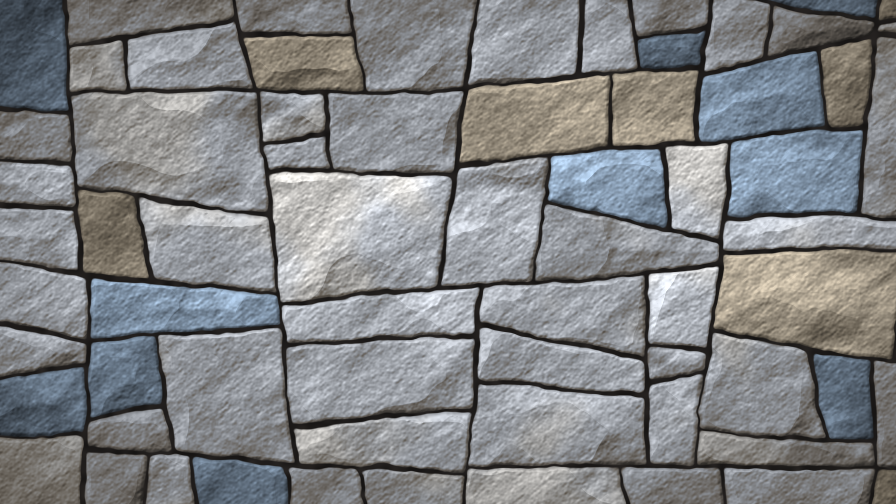
A WebGL 2 fragment shader for this texture:

```glsl
#version 300 es
precision highp float;
// Dry stone wall of flat, rough, tightly fitted blocks with thin dark joints.
// Interlocking random rectangles are cut again by tilted lines; a height
// field of rims, broken facets and grain is then lit from the upper left.
uniform vec2 u_resolution;
out vec4 outColor;

const vec2 BLOCK = vec2(0.41, 0.325);  // lattice pitch, in canvas heights
const float TILT = 0.12;               // slant of the joints
const float JOINT = 0.0034;            // half width of a joint
const float ROUNDING = 0.008;          // softness of block corners
const float BEVEL = 0.011;             // width of the worn rim
const float RELIEF = 0.034;            // depth of broad ledges
const float GRAIN = 0.0014;            // depth of fine roughness
const float LIGHT_GAIN = 0.6, LIGHT_STEP = 0.0026;
const float BLUE_SHARE = 0.20, OCHRE_SHARE = 0.10;
const vec2 LIGHT = vec2(-0.45, 0.89);
const vec3 JOINT_COLOR = vec3(0.115, 0.105, 0.10);
const vec3 WARM = vec3(1.06, 1.0, 0.93), COOL = vec3(0.975, 1.0, 1.04);
const vec3 BLUE = vec3(0.87, 1.0, 1.14), OCHRE = vec3(1.09, 1.0, 0.85);
struct Stone { float edge; vec2 key; };

float hash(vec2 p) {
  uvec2 q = uvec2(ivec2(floor(p))) * uvec2(1597334673u, 3812015801u);
  uint n = (q.x ^ q.y) * 1597334673u;
  n = (n ^ (n >> 15)) * 73939133u;
  return float((n ^ (n >> 13)) >> 8) / 16777216.0;
}
float noise(vec2 p) {
  vec2 i = floor(p), f = fract(p);
  f = f * f * (3.0 - 2.0 * f);
  return mix(mix(hash(i), hash(i + vec2(1, 0)), f.x),
             mix(hash(i + vec2(0, 1)), hash(i + 1.0), f.x), f.y);
}
float fbm(vec2 p) {
  float sum = 0.0, amp = 0.53;
  for (int i = 0; i < 4; i++, amp *= 0.5) {
    sum += amp * noise(p);
    p = mat2(1.6, 1.2, -1.2, 1.6) * p + 7.3;
  }
  return sum;
}
vec2 wobble(vec2 p) { return vec2(noise(p), noise(p + 40.0)) - 0.5; }
float softMin(float a, float b) {
  float h = max(ROUNDING - abs(a - b), 0.0) / ROUNDING;
  return min(a, b) - h * h * ROUNDING * 0.25;
}
// Slanted joint owned by a lattice cell, evaluated at point g
float joint(vec2 cell, float along) {
  return 0.2 + 0.6 * hash(cell) + TILT * (2.0 * hash(cell + 71.0) - 1.0) * along;
}
float jointX(vec2 cell, vec2 g) { return cell.x + joint(cell, g.y - cell.y - 0.5); }
float jointY(vec2 cell, vec2 g) { return cell.y + joint(cell, g.x - cell.x - 0.5); }

Stone findStone(vec2 p) {
  // Ragged outlines
  p += 0.017 * wobble(p * 5.0) + 0.007 * wobble(p * 21.0) + 0.004 * wobble(p * 60.0);
  vec2 g = p / BLOCK + 20.0, cell = floor(g), side;
  if (mod(cell.x + cell.y, 2.0) < 0.5) {
    side.x = step(jointX(cell, g), g.x);
    side.y = step(jointY(cell + vec2(2.0 * side.x - 1.0, 0), g), g.y);
  } else {
    side.y = step(jointY(cell, g), g.y);
    side.x = step(jointX(cell + vec2(0, 2.0 * side.y - 1.0), g), g.x);
  }
  // Four joints around the block
  vec2 v = cell + side, a = v - 1.0, l = v - vec2(1, 0), r = v - vec2(0, 1);
  bool even = mod(v.x + v.y, 2.0) < 0.5;
  vec2 left = even ? a : l, right = even ? v : r, bottom = even ? r : a, top = even ? l : v;
  vec2 gap = BLOCK * min(g - vec2(jointX(left, g), jointY(bottom, g)),
                         vec2(jointX(right, g), jointY(top, g)) - g);
  float edge = softMin(gap.x, gap.y);
  vec2 lo = BLOCK * vec2(jointX(left, v), jointY(bottom, v));
  vec2 hi = BLOCK * vec2(jointX(right, v), jointY(top, v)), q = g * BLOCK, key = v;
  // Further cuts, likelier in large blocks
  for (int k = 0; k < 4; k++) {
    vec2 size = hi - lo, mid = 0.5 * (lo + hi);
    if (hash(key + 301.0) > smoothstep(0.005, 0.13, size.x * size.y) + 0.06) break;
    bool upright = size.x > size.y * mix(1.0, 1.8, hash(key + 57.0));
    vec2 across = upright ? vec2(1, 0) : vec2(0, 1);
    if (dot(size, across) < 0.15) break;
    float share = mix(0.24, 0.46, hash(key + 113.0));
    if (hash(key + 171.0) < 0.5) share = 1.0 - share;
    vec2 cut = mix(lo, hi, share);
    float slant = 2.0 * TILT * (2.0 * hash(key + 229.0) - 1.0);
    float d = dot(q - cut, across) - slant * dot(q - mid, across.yx);
    edge = softMin(edge, abs(d));
    if (d > 0.0) lo = mix(lo, cut, across); else hi = mix(hi, cut, across);
    key = key * 2.0 + vec2(step(0.0, d), 1.0);
  }
  return Stone(edge, key);
}
// Relief of one stone: rim, ledges, broken facets and streaked grain
float relief(vec2 u, float edge) {
  vec2 streak = vec2(dot(u, vec2(0.8, 0.6)), dot(u, vec2(-0.6, 0.8)));
  float chip = 0.075 * smoothstep(0.4, 0.9, noise(u * 9.0)) + 0.012 * noise(u * 38.0);
  float h = 0.0035 * smoothstep(0.0, BEVEL, edge) - 0.26 * max(chip - edge, 0.0);
  h += RELIEF * fbm(streak * vec2(5, 9)) + 0.022 * abs(fbm(u * 4.0 + 31.0) - 0.5);
  return h + GRAIN * (noise(streak * vec2(95, 190)) + 0.7 * noise(u * 210.0));
}
void main() {
  vec2 uv = gl_FragCoord.xy / u_resolution, p = gl_FragCoord.xy / u_resolution.y;
  Stone s = findStone(p);
  vec2 u = p + 23.0 * vec2(hash(s.key + 11.0), hash(s.key + 19.0)), ahead = LIGHT * LIGHT_STEP;
  float lit = (relief(u, s.edge) - relief(u + ahead, findStone(p + ahead).edge)) / LIGHT_STEP;
  // Tone and mineral tint of each block
  float blue = step(hash(s.key + 5.0), BLUE_SHARE), blotch = fbm(u * 3.2) - 0.5;
  float ochre = (1.0 - blue) * step(hash(s.key + 83.0), OCHRE_SHARE);
  float tone = mix(0.53, 0.67, hash(s.key + 41.0)) - 0.10 * blue - 0.09 * ochre;
  tone += 0.2 * blotch + 0.10 * (noise(u * 160.0) - 0.5);
  tone *= clamp(1.0 + LIGHT_GAIN * lit, 0.45, 1.35) * mix(0.68, 1.0, smoothstep(0.0, 0.012, s.edge));
  tone *= 1.06 - 0.42 * smoothstep(0.28, 0.75, length(uv - 0.5));
  vec3 tint = mix(mix(WARM, COOL, smoothstep(0.32, 0.56, tone)), BLUE, blue);
  tint = mix(tint, OCHRE, max(0.8 * ochre, 0.3 * (1.0 - blue) * smoothstep(0.05, 0.22, blotch)));
  // Joints of uneven width
  float width = JOINT * (0.3 + 1.3 * noise(p * 13.0)), blur = 0.6 / u_resolution.y;
  float face = smoothstep(width - blur, width + blur + 0.001, s.edge);
  outColor = vec4(mix(JOINT_COLOR * (0.7 + 0.6 * noise(p * 60.0)), tone * tint, face), 1.0);
}
```
